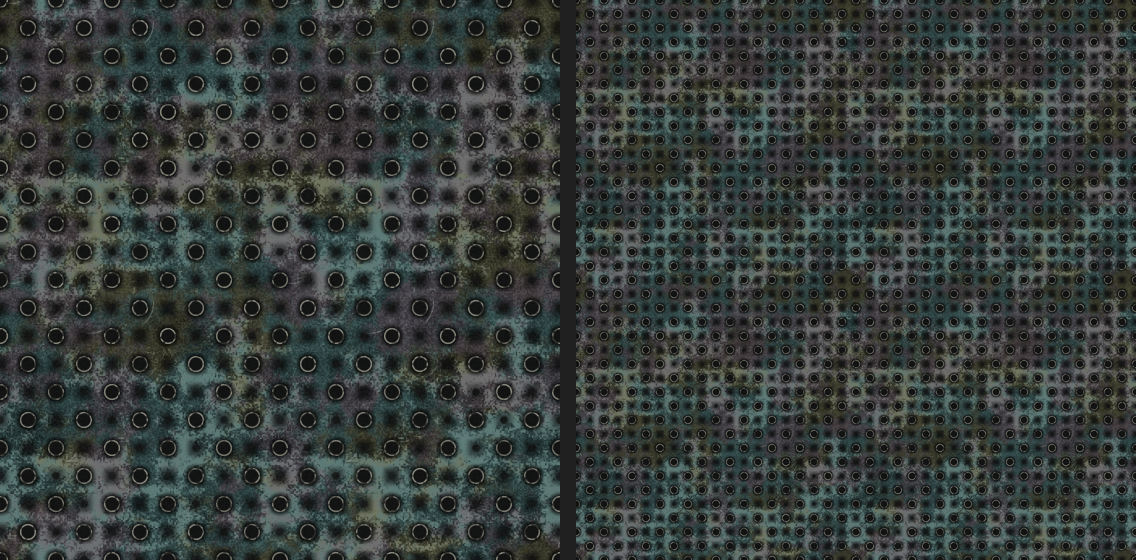
Left, the tile; right, the same tile 2 across and 2 down.
Reproduce this texture procedurally as a three.js fragment shader.

```glsl
// Grimy dark metal sheet: a 20 x 20 lattice alternating ringed holes and small dents.
// Soft dark halos surround each one; wrapped noise adds stains, pale wear and scratches.
// The wear repeats twice per side, the stains once, so every edge joins its opposite.

#define CELLS 20.0
#define WEAR_TILES 2.0
#define RING_RADIUS 0.262
#define RING_WIDTH 0.040
#define DENT_RADIUS 0.145
#define EDGE_SOFT 0.028
#define WEAR_LEVEL 0.56
#define SCRATCHES 9

varying vec2 vUv;

const vec3 OLIVE = vec3(0.205, 0.205, 0.150);
const vec3 TEAL  = vec3(0.170, 0.250, 0.250);
const vec3 MAUVE = vec3(0.250, 0.220, 0.245);
const vec3 WORN  = vec3(0.455, 0.480, 0.465);
const vec3 HOLE  = vec3(0.072, 0.074, 0.074);
const vec3 RIM   = vec3(0.600, 0.600, 0.550);

float hash(vec2 p) {
  vec3 q = fract(p.xyx * 0.1031);
  q += dot(q, q.yzx + 33.33);
  return fract((q.x + q.y) * q.z);
}

// Value noise with n lattice cells per unit, wrapping every unit.
float noise(vec2 p, float n) {
  p *= n;
  vec2 i = floor(p), f = fract(p);
  f = f * f * (3.0 - 2.0 * f);
  vec2 a = mod(i, n), b = mod(i + 1.0, n);
  return mix(mix(hash(a), hash(vec2(b.x, a.y)), f.x),
             mix(hash(vec2(a.x, b.y)), hash(b), f.x), f.y);
}

// Rough layered noise; every octave keeps the unit period.
float grime(vec2 p, float n) {
  float sum = 0.0, amp = 1.0, total = 0.0;
  for (int k = 0; k < 6; k++) {
    sum += amp * noise(p, n);
    total += amp;
    amp *= 0.72;
    n *= 2.0;
  }
  return sum / total;
}

// Thin, slightly bent scratches scattered on a wrapping unit tile.
float scratches(vec2 p) {
  float mark = 0.0;
  for (int k = 0; k < SCRATCHES; k++) {
    float id = float(k) + 1.0;
    vec2 center = vec2(hash(vec2(id, 3.0)), hash(vec2(id, 17.0)));
    vec2 d = fract(p - center + 0.5) - 0.5;
    float angle = 6.2832 * hash(vec2(id, 29.0));
    float c = cos(angle), s = sin(angle);
    d = vec2(c * d.x + s * d.y, c * d.y - s * d.x);
    float halfLength = 0.02 + 0.04 * hash(vec2(id, 41.0));
    float bend = d.y - 5.0 * d.x * d.x;
    float line = 1.0 - smoothstep(0.001, 0.004, abs(bend));
    mark = max(mark, line * (1.0 - smoothstep(0.6, 1.0, abs(d.x) / halfLength)));
  }
  return mark;
}

void main() {
  // Lattice points lie on whole cell units, ringed holes on the even diagonals.
  vec2 grid = vUv * CELLS;
  vec2 id = mod(floor(grid + 0.5), CELLS);
  vec2 local = fract(grid + 0.5) - 0.5;
  float ringed = 1.0 - mod(id.x + id.y, 2.0);
  float r = length(local);
  float square = max(abs(local.x), abs(local.y));
  float vary = hash(id + 7.0);

  // Stained metal with fine grain
  vec2 wearUv = vUv * WEAR_TILES;
  float rough = grime(wearUv, 6.0);
  float grain = noise(vUv, 397.0);
  vec3 metal = mix(OLIVE, TEAL, smoothstep(0.38, 0.62, grime(vUv, 7.0)));
  metal = mix(metal, MAUVE, 0.8 * smoothstep(0.48, 0.66, grime(vUv + 0.37, 9.0)));
  metal *= 0.30 + 0.85 * grime(vUv + 0.61, 12.0) + 0.60 * grain;

  // Pale speckled wear, mostly in the channels between the points
  float speck = noise(wearUv + 0.23, 173.0);
  float worn = rough + 0.22 * (speck - 0.5) + 0.10 * (square - 0.35);
  worn = smoothstep(WEAR_LEVEL - 0.05, WEAR_LEVEL + 0.14, worn);
  vec3 wornColor = WORN * mix(vec3(1.0), metal / max(dot(metal, vec3(0.333)), 0.01), 0.55);
  metal = mix(metal, wornColor, 0.85 * worn);
  metal = mix(metal, WORN * 1.15, 0.65 * scratches(wearUv) * (0.4 + 0.6 * speck));

  // Halos fade out fully at the cell borders
  float reach = mix(square, r, mix(0.45, 0.8, ringed));
  float ringHalo = mix(0.20, 1.0, smoothstep(0.24, 0.49, reach));
  float dentHalo = mix(0.38 + 0.22 * vary, 1.0, smoothstep(0.12, 0.44, reach));
  vec3 color = metal * mix(dentHalo, ringHalo, ringed);

  // Small blurred dents
  float dent = 1.0 - smoothstep(DENT_RADIUS - 0.05, DENT_RADIUS + 0.035, r);
  color = mix(color, HOLE * (0.8 + 0.5 * grain), dent * (0.60 + 0.35 * vary) * (1.0 - ringed));

  // Dark holes and their thin, chipped rims
  float hole = 1.0 - smoothstep(RING_RADIUS - EDGE_SOFT, RING_RADIUS + EDGE_SOFT, r);
  color = mix(color, HOLE * (0.85 + 0.3 * grain), hole * ringed);
  float halfWidth = 0.5 * RING_WIDTH;
  float rim = 1.0 - smoothstep(halfWidth - 0.5 * EDGE_SOFT, halfWidth + EDGE_SOFT, abs(r - RING_RADIUS));
  float chips = smoothstep(0.18, 0.62, noise(vUv + 0.11, 211.0));
  color = mix(color, RIM * (0.75 + 0.25 * vary), rim * ringed * (0.25 + 0.65 * chips));

  gl_FragColor = vec4(color, 1.0);
}
```
